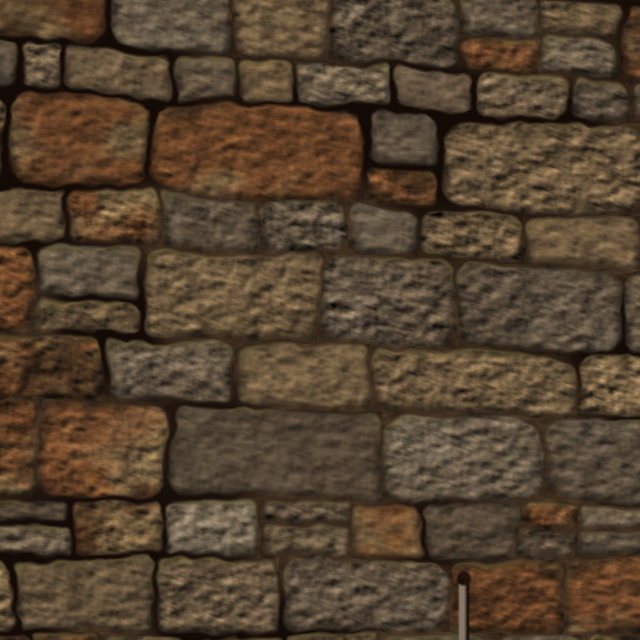
Give the GLSL for this texture, as a Shadertoy shader.

```glsl
// Weathered coursed stone wall: jittered rows and columns form the cells,
// each holding a slightly turned rounded block. Noise warps the outlines,
// opens or fills the joints and gives the faces their pitted, embossed grain.

const float ROW_HEIGHT  = 0.118;
const float ROW_JITTER  = 0.34;
const float ROW_ALTERNATE = 0.20;  // tall and short courses in turn
const float COL_JITTER  = 0.62;
const float COURSE_SLOPE = 0.075;  // courses sink to the right, more so high up
const float STONE_TURN  = 0.07;
const float SOFTNESS    = 0.0038;
const float GRAIN       = 1.0;
const float RELIEF      = 1.15;
const vec2  GRAIN_SCALE = vec2(50.0, 76.0);

const vec3 GREY   = vec3(0.355, 0.295, 0.230);
const vec3 PALE   = vec3(0.430, 0.380, 0.310);
const vec3 TAN    = vec3(0.440, 0.355, 0.240);
const vec3 RUST   = vec3(0.400, 0.255, 0.150);
const vec3 UMBER  = vec3(0.240, 0.165, 0.105);
const vec3 LICHEN = vec3(0.460, 0.410, 0.230);
const vec3 MORTAR = vec3(0.230, 0.170, 0.115);
const vec3 GAP    = vec3(0.075, 0.040, 0.025);

float hash(vec2 p) {
    vec3 q = fract(p.xyx * 0.1031);
    q += dot(q, q.yzx + 33.33);
    return fract((q.x + q.y) * q.z);
}

float noise(vec2 p) {
    vec2 i = floor(p), f = fract(p);
    f = f * f * (3.0 - 2.0 * f);
    return mix(mix(hash(i), hash(i + vec2(1, 0)), f.x),
               mix(hash(i + vec2(0, 1)), hash(i + vec2(1, 1)), f.x), f.y);
}

float fbm(vec2 p) {
    float sum = 0.0, amp = 0.54;
    for (int i = 0; i < 3; i++) {
        sum += amp * noise(p);
        p = mat2(1.9, 0.5, -0.5, 1.9) * p + 17.3;
        amp *= 0.52;
    }
    return sum;
}

float rowEdge(float k) {
    float jitter = ROW_JITTER * (hash(vec2(k, 3.0)) - 0.5);
    return (k + jitter + ROW_ALTERNATE * mod(k, 2.0)) * ROW_HEIGHT;
}

float colEdge(float j, float row, float width) {
    return (j + COL_JITTER * (hash(vec2(j, row + 40.0)) - 0.5)) * width;
}

float roundBox(vec2 p, vec2 halfSize, float radius) {
    vec2 q = abs(p) - halfSize + radius;
    return length(max(q, 0.0)) + min(max(q.x, q.y), 0.0) - radius;
}

// Finds the cell around p: its lower and upper corners and its id.
void findCell(vec2 p, out vec2 lo, out vec2 hi, out vec2 id) {
    float row = floor(p.y / ROW_HEIGHT);
    if (p.y < rowEdge(row)) row -= 1.0;
    else if (p.y > rowEdge(row + 1.0)) row += 1.0;
    lo.y = rowEdge(row);
    hi.y = rowEdge(row + 1.0);

    float width = (hi.y - lo.y) * mix(1.3, 2.3, hash(vec2(row, 11.0)));
    float col = floor(p.x / width);
    if (p.x < colEdge(col, row, width)) col -= 1.0;
    else if (p.x > colEdge(col + 1.0, row, width)) col += 1.0;
    lo.x = colEdge(col, row, width);
    hi.x = colEdge(col + 1.0, row, width);
    id = vec2(col, row);

    // Some narrow cells hold two stacked stones.
    vec2 size = hi - lo;
    if (size.y > 0.09 && size.x < 0.18 && hash(id + 71.0) < 0.5) {
        float middle = mix(lo.y, hi.y, 0.35 + 0.3 * hash(id + 5.0));
        if (p.y < middle) hi.y = middle;
        else { lo.y = middle; id += 200.0; }
    }
}

vec3 stoneColor(vec2 p, vec2 id) {
    float kind = hash(id + 23.0), tone = hash(id + 57.0);
    float patches = fbm(p * vec2(9.0, 13.0) + id * 3.1);
    vec3 grey = mix(GREY, PALE, clamp(tone * 0.8 + patches - 0.5, 0.0, 1.0));
    vec3 warm = mix(RUST, TAN, smoothstep(0.35, 0.65, patches + 0.3 * (tone - 0.5)));
    warm = mix(warm, UMBER, 0.7 * smoothstep(0.52, 0.72, fbm(p * 14.0 + 31.0)));
    vec3 color = mix(grey, mix(GREY, TAN, 0.65), smoothstep(0.42, 0.55, kind));
    color = mix(color, warm, smoothstep(0.68, 0.74, kind));
    return color * mix(0.87, 1.08, hash(id + 91.0));
}

// A thin pale rod with a dark cap, standing at the foot of the wall.
vec3 addRod(vec3 color, vec2 uv) {
    vec2 q = uv - vec2(0.725, 0.0);
    float rod = max(abs(q.x) - 0.008, q.y - 0.088);
    float cap = length(q - vec2(0.0, 0.096)) - 0.011;
    vec3 metal = mix(vec3(0.52, 0.46, 0.40), GAP, smoothstep(-0.001, 0.007, q.x));
    color = mix(color, metal, 1.0 - smoothstep(-0.002, 0.002, rod));
    return mix(color, GAP, 0.85 * (1.0 - smoothstep(-0.003, 0.003, cap)));
}

void mainImage(out vec4 fragColor, in vec2 fragCoord) {
    vec2 uv = fragCoord / iResolution.y;
    vec2 p = uv + vec2(0.0, COURSE_SLOPE * uv.x * uv.y);

    // Uneven outlines
    vec2 wp = p + 0.026 * (vec2(fbm(p * 8.0), fbm(p * 8.0 + 50.0)) - 0.5);
    wp += 0.007 * (vec2(noise(p * 42.0), noise(p * 42.0 + 20.0)) - 0.5);
    vec2 lo, hi, id;
    findCell(wp, lo, hi, id);

    // Block distance, negative inside
    vec2 q = wp - 0.5 * (lo + hi), halfSize = 0.5 * (hi - lo);
    float turn = STONE_TURN * (hash(id + 13.0) - 0.5);
    vec2 turned = q + turn * vec2(-q.y, q.x);
    float gap = mix(0.0005, 0.0055, noise(p * 7.0 + 9.0));
    float radius = min(halfSize.x, halfSize.y) * mix(0.2, 0.55, hash(id + 37.0));
    float d = max(roundBox(turned, halfSize - gap, radius),
                  roundBox(q, halfSize, 0.0) + 0.002);

    // Pitted face, lit from above
    vec2 g = p * GRAIN_SCALE + id * 7.0;
    float grain = fbm(g) - 0.5;
    float relief = grain + 0.5 - fbm(g + vec2(-0.25, 0.5));
    float rough = mix(0.45, 1.0, hash(id + 19.0));
    vec3 color = stoneColor(p, id);
    color *= 1.0 + rough * (GRAIN * grain + RELIEF * relief);

    // Worn rims: lichen and light on top, shade below
    float rim = smoothstep(-0.016, 0.0, d);
    float upper = smoothstep(-0.3, 0.8, q.y / halfSize.y);
    color = mix(color, LICHEN, 0.45 * rim * upper * smoothstep(0.45, 0.7, noise(p * 13.0)));
    color *= 1.0 - rim * mix(0.40, 0.08, upper);

    // Joints, open and black or filled with mortar
    float filled = smoothstep(0.40, 0.75, noise(p * 6.0 + 80.0) + 0.25 * (0.5 - uv.y));
    vec3 joint = mix(GAP, MORTAR * (1.0 + grain), filled);
    color = mix(color, joint, smoothstep(-SOFTNESS, SOFTNESS, d + 0.008 * grain + 0.001));

    fragColor = vec4(clamp(addRod(color, uv), 0.0, 1.0), 1.0);
}
```
